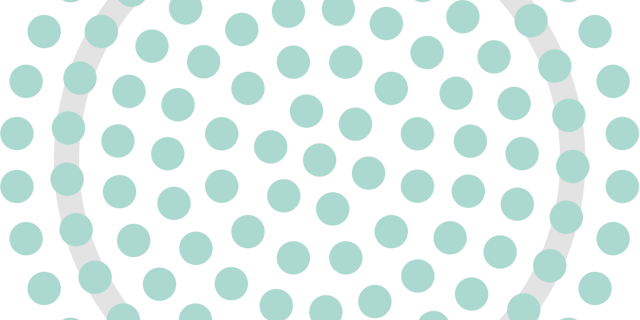
Reproduce this pattern procedurally as a Shadertoy shader.

```glsl
#define RING_SPACING 0.1583
#define DOT_RADIUS 0.0521
#define BAND_RADIUS 0.7910
#define BAND_HALF_WIDTH 0.0395
#define CENTER_SHIFT vec2(-0.0012, 0.0)
#define EDGE_PIXELS 0.8

const float TAU = 6.28319;
const float START_ANGLE = TAU / 8.0;
const int LAST_RING = 6;
const int DOTS_PER_RING[7] = int[7](1, 6, 12, 19, 25, 31, 36);

const vec3 PAPER = vec3(1.0);
const vec3 BAND_GRAY = vec3(0.89);
const vec3 DOT_MINT = vec3(0.67, 0.85, 0.81);

// Distance to the nearest dot; every ring has one dot on the diagonal
float dotsDistance(vec2 p) {
    int ring = min(int(round(length(p) / RING_SPACING)), LAST_RING);
    float angleStep = TAU / float(DOTS_PER_RING[ring]);
    float angle = ring == 0 ? 0.0 : atan(p.y, p.x) - START_ANGLE;
    float snapped = START_ANGLE + round(angle / angleStep) * angleStep;
    vec2 dotCenter = float(ring) * RING_SPACING * vec2(cos(snapped), sin(snapped));
    return length(p - dotCenter) - DOT_RADIUS;
}

float bandDistance(vec2 p) {
    return abs(length(p) - BAND_RADIUS) - BAND_HALF_WIDTH;
}

// Smooth coverage of a shape from its signed distance
float coverage(float dist) {
    float edge = EDGE_PIXELS / iResolution.y;
    return 1.0 - smoothstep(-edge, edge, dist);
}

void mainImage(out vec4 fragColor, in vec2 fragCoord) {
    // Centered coordinates, one unit per canvas height
    vec2 p = (fragCoord - 0.5 * iResolution.xy) / iResolution.y - CENTER_SHIFT;

    // Gray band below, dots on top
    vec3 color = mix(PAPER, BAND_GRAY, coverage(bandDistance(p)));
    color = mix(color, DOT_MINT, coverage(dotsDistance(p)));
    fragColor = vec4(color, 1.0);
}
```
